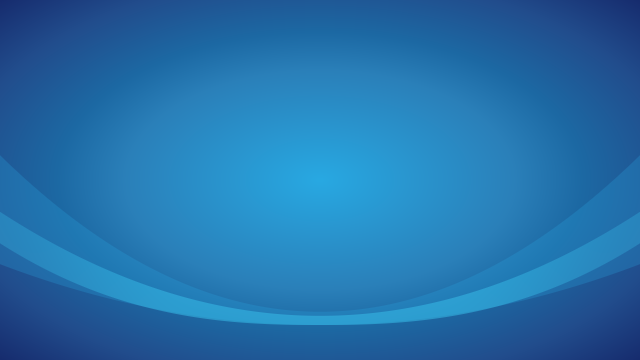
A Shadertoy shader for this background:

```glsl
// Blue elliptical glow with translucent curved bands sweeping along the bottom.

#define GLOW_CENTER vec2(0.5, 0.5)
#define OUTER_TINT  vec3(0.16, 0.66, 0.89)
#define OUTER_ALPHA 0.25
#define INNER_TINT  vec3(0.22, 0.75, 0.92)
#define INNER_ALPHA_SIDE 0.30
#define INNER_ALPHA_MID  0.52

// Radial ramp: r is 0 at the centre and 1 in the corners
vec3 glowColor(float r) {
    const vec3 core   = vec3(0.155, 0.660, 0.885);
    const vec3 azure  = vec3(0.165, 0.500, 0.725);
    const vec3 ocean  = vec3(0.110, 0.410, 0.640);
    const vec3 indigo = vec3(0.130, 0.300, 0.550);
    const vec3 navy   = vec3(0.086, 0.170, 0.430);
    vec3 color = mix(core, azure, clamp(r / 0.43, 0.0, 1.0));
    color = mix(color, ocean,  clamp((r - 0.43) / 0.15, 0.0, 1.0));
    color = mix(color, indigo, clamp((r - 0.58) / 0.22, 0.0, 1.0));
    return mix(color, navy,    clamp((r - 0.80) / 0.20, 0.0, 1.0));
}

// Smooth coverage of the area above a bowl-shaped curve
float aboveBowl(vec2 uv, float base, float rise, float power) {
    float t = abs(2.0 * uv.x - 1.0);
    float slope = 2.0 * rise * power * pow(t, power - 1.0);
    float pixelWidth = length(vec2(slope / iResolution.x, 1.0 / iResolution.y));
    return clamp((uv.y - base - rise * pow(t, power)) / pixelWidth + 0.5, 0.0, 1.0);
}

void mainImage(out vec4 fragColor, in vec2 fragCoord) {
    vec2 uv = fragCoord / iResolution.xy;

    // Background glow
    vec3 color = glowColor(length(uv - GLOW_CENTER) * sqrt(2.0));

    // Wide outer band
    float outerBand = aboveBowl(uv, 0.0972, 0.169, 2.0)
                    * (1.0 - aboveBowl(uv, 0.134, 0.435, 2.0));
    color = mix(color, OUTER_TINT, OUTER_ALPHA * outerBand);

    // Bright inner band, fading towards the sides
    float innerBand = aboveBowl(uv, 0.0972, 0.227, 2.5)
                    * (1.0 - aboveBowl(uv, 0.1227, 0.289, 2.0));
    float sideFade = smoothstep(0.4, 1.0, abs(2.0 * uv.x - 1.0));
    color = mix(color, INNER_TINT,
                innerBand * mix(INNER_ALPHA_MID, INNER_ALPHA_SIDE, sideFade));

    fragColor = vec4(color, 1.0);
}
```
